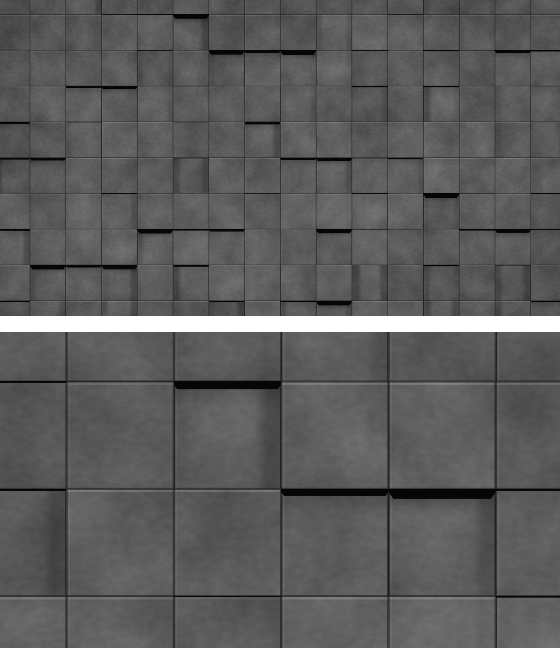
Top: the whole. Bottom: its middle third, enlarged.
Reproduce this texture procedurally as a WebGL 2 fragment shader.

```glsl
#version 300 es
precision highp float;
// A wall of square slate panels set at different depths, lit from above.
// Each cell hashes a height; higher neighbours cast hard black shadows
// downward and soft ones sideways. Gradient noise mottles the stone.
uniform vec2 u_resolution;
out vec4 fragColor;

const float ROWS = 8.834;                    // panels per canvas height
const vec2 GRID_OFFSET = vec2(0.838, 0.429); // partial panels at left and bottom
const vec3 STONE_TINT = vec3(0.994, 0.997, 1.012);
const float SHADOW_TONE = 0.022;
const float SEAM_TONE = 0.13;

float hash(vec2 cell) {
  vec3 q = fract(cell.xyx * vec3(0.1031, 0.1030, 0.0973));
  q += dot(q, q.yzx + 33.33);
  return fract((q.x + q.y) * q.z);
}

vec2 gradient(vec2 corner) {
  float angle = 6.28318 * hash(corner + 71.0);
  return vec2(cos(angle), sin(angle));
}

float gradientNoise(vec2 p) {
  vec2 i = floor(p), f = p - i;
  vec2 u = f * f * f * (f * (f * 6.0 - 15.0) + 10.0);
  vec2 e = vec2(1.0, 0.0);
  float lower = mix(dot(gradient(i), f), dot(gradient(i + e), f - e), u.x);
  float upper = mix(dot(gradient(i + e.yx), f - e.yx), dot(gradient(i + 1.0), f - 1.0), u.x);
  return mix(lower, upper, u.y);
}

float fbm(vec2 p) {
  float sum = 0.0, amplitude = 1.0;
  for (int octave = 0; octave < 4; octave++) {
    sum += amplitude * gradientNoise(p);
    p = p * 2.03 + 17.0;
    amplitude *= 0.5;
  }
  return sum;
}

// 1 inside the given width, smoothed over one pixel
float band(float dist, float width, float aa) {
  return 1.0 - smoothstep(width - aa, width + aa, dist);
}

float panelHeight(vec2 cell) {
  return hash(cell + 23.0);
}

// How far a neighbour stands proud of this panel
float overhang(vec2 cell, vec2 side) {
  return max(panelHeight(cell + side) - panelHeight(cell), 0.0);
}

// Soft shade along one side, at distance dist from that edge
float sideShade(float dist, float drop) {
  float reach = 0.05 + 0.18 * drop;
  return smoothstep(0.3, 0.9, drop) * (1.0 - smoothstep(reach * 0.6, reach * 1.4, dist));
}

// Mottling per panel, streaky grain and slow drift over the whole wall
float stoneTone(vec2 p, vec2 cell) {
  vec2 shift = vec2(hash(cell + 5.0), hash(cell + 9.0)) * 40.0;
  float clouds = fbm(p * 1.4 + shift);
  float grain = fbm(p * vec2(10.0, 15.0) + shift);
  float drift = gradientNoise(p * 0.37 + 4.0);
  float panel = hash(cell + 3.0) - 0.5;
  return 0.371 + 0.068 * clouds + 0.028 * grain + 0.05 * drift + 0.035 * panel;
}

void main() {
  vec2 uv = gl_FragCoord.xy / u_resolution;
  vec2 p = gl_FragCoord.xy * ROWS / u_resolution.y - GRID_OFFSET;
  vec2 cell = floor(p), f = p - cell;
  float aa = 0.5 * ROWS / u_resolution.y;
  float fromTop = 1.0 - f.y;
  float dropAbove = overhang(cell, vec2(0.0, 1.0));
  float dropLeft = overhang(cell, vec2(-1.0, 0.0));
  float dropRight = overhang(cell, vec2(1.0, 0.0));

  // Stone face, brightest in the lower middle of the wall
  vec2 centred = uv - vec2(0.5, 0.4);
  float tone = stoneTone(p, cell) + 0.01 - 0.12 * dot(centred, centred);
  vec2 inPanel = f - 0.5;
  tone += 0.008 - 0.06 * dot(inPanel, inPanel);

  // Soft shade from the sides and under the panel above
  tone *= 1.0 - 0.25 * sideShade(f.x, dropLeft) - 0.25 * sideShade(1.0 - f.x, dropRight);
  tone *= 1.0 - 0.3 * smoothstep(0.2, 0.8, dropAbove) * (1.0 - smoothstep(0.04, 0.28, fromTop));

  // Lit upper bevel and faint left bevel on exposed edges
  float exposed = 1.0 - smoothstep(0.05, 0.3, dropAbove);
  tone += 0.1 * exposed * band(abs(fromTop - 0.022), 0.01, aa);
  tone += 0.03 * band(abs(f.x - 0.026), 0.008, aa);

  // Seams: narrow upright gaps, darker lines where depths differ
  float uprightSeam = band(min(f.x, 1.0 - f.x), 0.011, aa);
  float levelSeam = band(min(f.y, fromTop), 0.009, aa);
  float sideStep = smoothstep(0.1, 0.6, max(dropLeft, dropRight));
  tone = mix(tone, SEAM_TONE, uprightSeam * (0.65 + 0.35 * sideStep));
  tone = mix(tone, SEAM_TONE, levelSeam * 0.65);

  // Hard shadow with slanted ends, as deep as the overhang
  float depth = 0.15 * smoothstep(0.08, 0.95, dropAbove);
  float slant = abs(f.x - 0.5) - 0.5 + 0.7 * (fromTop - 0.03);
  float hardShadow = band(fromTop, depth, aa) * band(slant, 0.0, aa);
  tone = mix(tone, SHADOW_TONE, hardShadow * smoothstep(0.08, 0.22, dropAbove));

  fragColor = vec4(tone * STONE_TINT, 1.0);
}
```
